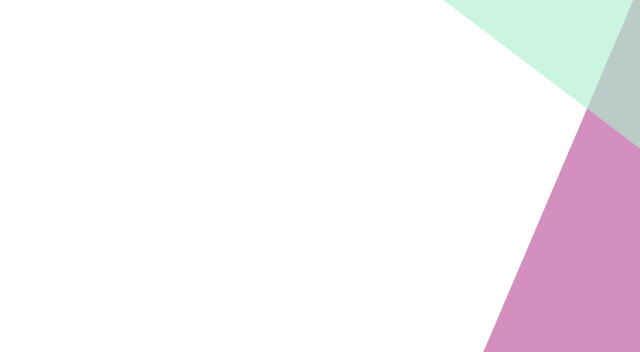
Write a Shadertoy shader that draws this background.

```glsl
// Two flat translucent panels enter a white page from the right: mint above,
// orchid below, with a grey-green where they overlap. Each panel is a half-plane
// bounded by a line through two canvas points, with one-pixel smooth edges.

// Coverage of the half-plane to the left of the line from a to b (canvas units 0..1).
float halfPlane(vec2 fragCoord, vec2 a, vec2 b) {
    vec2 start = a * iResolution.xy;
    vec2 along = normalize(b * iResolution.xy - start);
    vec2 toPixel = fragCoord - start;
    float pixelDistance = along.x * toPixel.y - along.y * toPixel.x;
    return clamp(pixelDistance + 0.5, 0.0, 1.0);
}

void mainImage(out vec4 fragColor, in vec2 fragCoord) {
    vec3 white   = vec3(1.0);
    vec3 mint    = vec3(0.796, 0.960, 0.882);
    vec3 orchid  = vec3(0.827, 0.561, 0.745);
    vec3 overlap = vec3(0.733, 0.798, 0.784);

    // Panel edges
    float mintCover   = halfPlane(fragCoord, vec2(0.6925, 1.0), vec2(1.0, 0.578));
    float orchidCover = halfPlane(fragCoord, vec2(0.9896, 1.0), vec2(0.7552, 0.0));

    // Blend the four regions
    vec3 withoutOrchid = mix(white, mint, mintCover);
    vec3 withOrchid    = mix(orchid, overlap, mintCover);
    fragColor = vec4(mix(withoutOrchid, withOrchid, orchidCover), 1.0);
}
```
